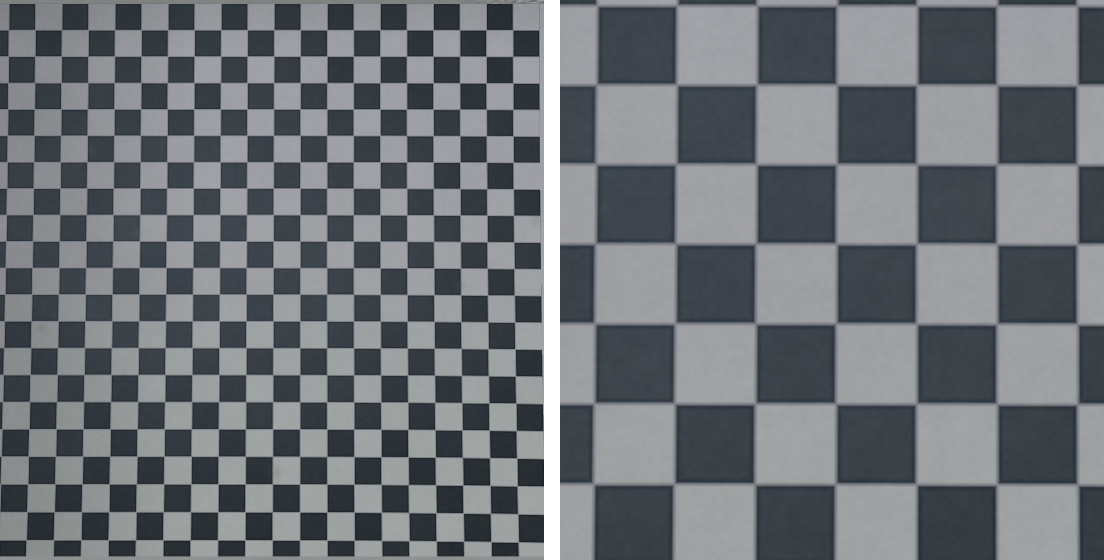
Left: the whole. Right: its middle third, enlarged.
This pattern is drawn by a WebGL 2 fragment shader. Its source:

```glsl
#version 300 es
precision highp float;
// A checkerboard of about 20 by 20 squares, seen with slight perspective.
// A warped grid gives the squares; inset dark tiles leave fine grey seams,
// and haze, side shading, smudges and gradient noise give the worn surface.
uniform vec2 u_resolution;
out vec4 fragColor;

const vec3 PALE_COOL = vec3(0.622, 0.628, 0.648);
const vec3 PALE_WARM = vec3(0.622, 0.638, 0.636);
const vec3 SLATE     = vec3(0.245, 0.275, 0.303);
const vec3 INK       = vec3(0.140, 0.165, 0.180);
const vec3 SEAM      = vec3(0.430, 0.440, 0.460);
const vec3 FRAME     = vec3(0.500, 0.510, 0.510);

float hash(vec2 p) {
  vec3 q = fract(vec3(p.xyx) * 0.1031);
  q += dot(q, q.yzx + 33.33);
  return fract((q.x + q.y) * q.z);
}

float cornerSlope(vec2 corner, vec2 offset) {
  float angle = 6.28318 * hash(corner);
  return dot(vec2(cos(angle), sin(angle)), offset);
}

float gradientNoise(vec2 p) {
  vec2 i = floor(p), f = fract(p);
  vec2 w = f * f * f * (f * (f * 6.0 - 15.0) + 10.0);
  vec2 e = vec2(1.0, 0.0);
  float low = mix(cornerSlope(i, f), cornerSlope(i + e, f - e), w.x);
  float high = mix(cornerSlope(i + e.yx, f - e.yx), cornerSlope(i + 1.0, f - 1.0), w.x);
  return mix(low, high, w.y);
}

// Canvas position to (column, row), rows counted from the top.
vec2 boardGrid(vec2 uv) {
  float t = 1.0 - uv.y;
  float pitch = 0.04875 + 0.0004 * t + 0.0012 * t * t;
  float column = 10.0 + (uv.x - 0.5044 + 0.0032 * t) / pitch;
  float s = (t - 0.005 * t * pow(uv.x, 4.0) - 0.0065) / 0.9583;
  float bend = s * (1.0 - s);
  return vec2(column, 20.0 * s + bend * (0.6 - 0.8 * (0.5 - s)));
}

// Distance from the centre of a unit square to its edge, 0 to 0.5.
float squareRadius(vec2 f) {
  vec2 d = abs(f - 0.5);
  return max(d.x, d.y);
}

// Pale surface, dimmer toward the left and the extreme top.
vec3 paleColour(vec2 uv) {
  float side = mix(0.86, 1.0, smoothstep(0.0, 0.42, uv.x));
  float top = mix(0.93, 1.0, smoothstep(1.0, 0.90, uv.y));
  return mix(PALE_WARM, PALE_COOL, smoothstep(0.2, 0.7, uv.y)) * side * top;
}

// Dark surface, lifted by a soft reflection around the middle left.
vec3 darkColour(vec2 uv) {
  vec2 d = (uv - vec2(0.40, 0.58)) * vec2(1.15, 1.65);
  return mix(INK, SLATE, exp(-1.9 * dot(d, d)));
}

// Sum of a few faint round smudges.
float smudges(vec2 p) {
  float total = 0.0;
  for (int i = 0; i < 6; i++) {
    float n = float(i);
    vec2 centre = vec2(hash(vec2(n, 3.7)), hash(vec2(n, 8.1)));
    vec2 d = (p - centre) / mix(0.006, 0.012, hash(vec2(n, 5.3)));
    total += exp(-dot(d, d));
  }
  return total;
}

void main() {
  vec2 uv = gl_FragCoord.xy / u_resolution;
  vec2 p = uv * vec2(u_resolution.x / u_resolution.y, 1.0);
  vec2 grid = boardGrid(uv);
  vec2 cell = floor(grid);
  float radius = squareRadius(fract(grid));
  float soft = max(0.022, 11.0 / u_resolution.y);

  // Squares: dark on even cells, nothing past the right-hand margin.
  float even = 1.0 - mod(cell.x + cell.y, 2.0);
  float isDark = even * step(cell.x, 19.5);
  float tile = isDark * (1.0 - smoothstep(0.484 - soft, 0.484 + soft, radius));

  // Each surface with its own edge tone.
  float variation = 0.016 * (hash(cell + 40.0) - 0.5);
  float rim = smoothstep(0.41, 0.465, radius);
  vec3 dark = darkColour(uv) + variation - rim * vec3(0.050, 0.043, 0.034);
  float seam = smoothstep(0.465, 0.5, radius) * step(cell.x, 19.5);
  vec3 pale = mix(paleColour(uv) + 0.5 * variation, SEAM, 0.6 * seam);
  vec3 colour = mix(pale, dark, tile);

  // Frame strips above and below the board.
  float edge = 0.8 / u_resolution.y;
  float above = smoothstep(0.9935 - edge, 0.9935 + edge, uv.y);
  float below = 1.0 - smoothstep(0.0065 - edge, 0.0065 + edge, uv.y);
  float scuff = smoothstep(0.8, 1.0, uv.x) * gradientNoise(p * vec2(90.0, 300.0));
  colour = mix(colour, FRAME - 0.25 * scuff, above);
  colour = mix(colour, FRAME + 0.06, below);

  // Wear: smudges, broad mottling and fine grain.
  colour = mix(colour, vec3(0.36, 0.39, 0.39), 0.18 * smudges(p));
  colour += 0.012 * gradientNoise(p * 9.0) + 0.012 * gradientNoise(p * 70.0);
  colour += 0.014 * gradientNoise(p * 240.0);
  fragColor = vec4(clamp(colour, 0.0, 1.0), 1.0);
}
```
